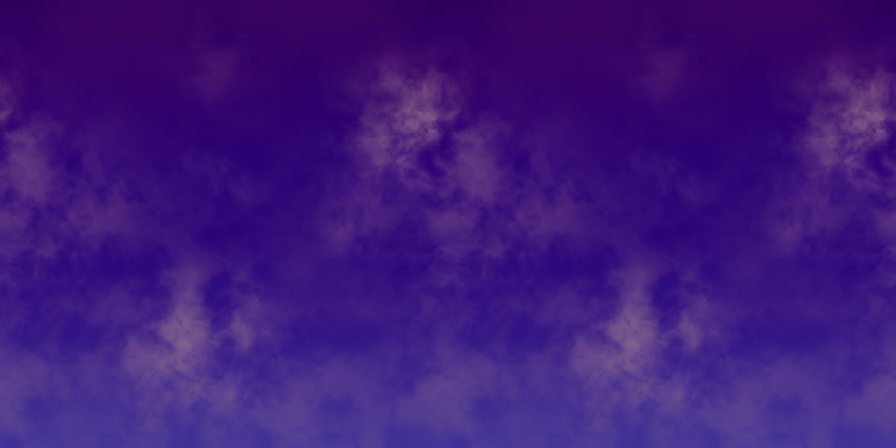
Give the GLSL for this background, as a Shadertoy shader.

```glsl
const vec3 HORIZON = vec3(0.26, 0.21, 0.60);
const vec3 LOW_SKY = vec3(0.195, 0.09, 0.53);
const vec3 MID_SKY = vec3(0.165, 0.0, 0.46);
const vec3 ZENITH = vec3(0.17, 0.0, 0.36);
const vec3 CLOUD = vec3(0.62, 0.48, 0.56);
const vec3 PURPLE = vec3(0.33, 0.04, 0.41);

const int OCTAVES = 6;
const float WARP = 0.15;        // raggedness of cloud outlines
const float HAZE = 0.13;        // thin cloud between the banks
const float PURPLE_HAZE = 0.4;  // tint of the upper sky

// Cloud banks in one tile: centre x, centre y, radius, density
const int BANKS = 10;
const vec4 BANK[BANKS] = vec4[](
    vec4(0.94, 0.71, 0.14, 0.95),
    vec4(0.43, 0.22, 0.15, 0.62),
    vec4(0.19, 0.55, 0.14, 0.30),
    vec4(0.02, 0.41, 0.11, 0.28),
    vec4(0.50, 0.90, 0.08, 0.35),
    vec4(0.51, 0.62, 0.09, 0.24),
    vec4(0.77, 0.52, 0.07, 0.24),
    vec4(0.03, 0.15, 0.12, 0.24),
    vec4(0.51, 0.35, 0.08, 0.28),
    vec4(0.72, 0.10, 0.14, 0.16)
);

float hash(vec2 p) {
    vec3 q = fract(p.xyx * 0.1031);
    q += dot(q, q.yzx + 33.33);
    return fract((q.x + q.y) * q.z);
}

// Value noise whose lattice repeats after "period" cells
float tiledNoise(vec2 p, float period) {
    vec2 cell = floor(p);
    vec2 f = fract(p);
    f = f * f * (3.0 - 2.0 * f);
    vec2 a = mod(cell, period);
    vec2 b = mod(cell + 1.0, period);
    return mix(mix(hash(a), hash(vec2(b.x, a.y)), f.x),
               mix(hash(vec2(a.x, b.y)), hash(b), f.x), f.y);
}

// Layered noise, seamless over one tile
float fbm(vec2 p, float frequency) {
    float sum = 0.0;
    float amplitude = 0.5;
    float total = 0.0;
    for (int i = 0; i < OCTAVES; i++) {
        sum += amplitude * tiledNoise(p * frequency, frequency);
        total += amplitude;
        amplitude *= 0.56;
        frequency *= 2.0;
        p += vec2(0.37, 0.19);
    }
    return sum / total;
}

vec3 skyGradient(float y) {
    vec3 sky = mix(HORIZON, LOW_SKY, smoothstep(-0.1, 0.3, y));
    sky = mix(sky, MID_SKY, smoothstep(0.15, 0.56, y));
    return mix(sky, ZENITH, smoothstep(0.55, 1.05, y));
}

float bankDensity(vec2 p) {
    float density = 0.0;
    for (int i = 0; i < BANKS; i++) {
        vec2 d = p - BANK[i].xy;
        d.x -= round(d.x);
        density += BANK[i].w * exp(-dot(d, d) / (BANK[i].z * BANK[i].z));
    }
    return density;
}

void mainImage(out vec4 fragColor, in vec2 fragCoord) {
    // One tile is as wide as the canvas is high
    vec2 p = fragCoord / iResolution.y;

    // Ragged banks filled with fine wisps
    vec2 warp = vec2(fbm(p, 9.0), fbm(p + vec2(0.43, 0.71), 9.0)) - 0.5;
    float wisps = smoothstep(0.24, 0.80, fbm(p + 0.06 * warp, 12.0));
    float lowHaze = HAZE * (1.0 - smoothstep(0.35, 0.75, p.y));
    float cover = (bankDensity(p + WARP * warp) + lowHaze) * wisps;

    // Purple tint over the upper sky
    float upper = smoothstep(0.55, 1.0, p.y);
    float tint = PURPLE_HAZE * upper * smoothstep(0.3, 0.75, fbm(p + 0.27, 4.0));
    vec3 color = mix(skyGradient(p.y), PURPLE, tint);

    vec3 cloudColor = mix(CLOUD, PURPLE + 0.08, smoothstep(0.78, 0.92, p.y));
    color = mix(color, cloudColor, clamp(cover, 0.0, 0.75));
    fragColor = vec4(color, 1.0);
}
```
